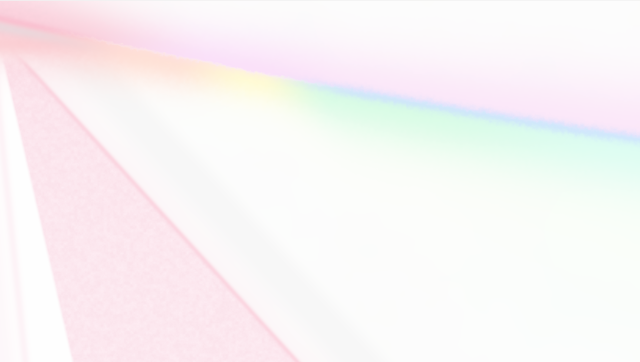
A WebGL 2 fragment shader for this background:

```glsl
#version 300 es
precision highp float;
// Pale prism background: a rainbow beam over a soft pink wedge of light.
uniform vec2 u_resolution;
out vec4 outColor;

const vec3 PAPER = vec3(0.988, 0.989, 0.987);
const vec3 WHITE = vec3(0.996);
const vec3 GREY = vec3(0.965, 0.964, 0.965);
const vec3 BLUSH = vec3(0.988, 0.910, 0.938);
const vec3 ROSE = vec3(0.980, 0.800, 0.850);
const vec3 CORAL = vec3(0.985, 0.790, 0.805);
const vec3 PEACH = vec3(1.000, 0.870, 0.820);
const vec3 LEMON = vec3(1.000, 0.980, 0.810);
const vec3 MINT = vec3(0.830, 0.985, 0.890);
const vec3 AQUA = vec3(0.850, 0.990, 0.945);
const vec3 LILAC = vec3(0.980, 0.870, 0.975);
const vec3 SKY = vec3(0.800, 0.880, 1.000);

float hash(vec2 cell) {
  vec3 q = fract(vec3(cell.xyx) * 0.1031);
  q += dot(q, q.yzx + 33.33);
  return fract((q.x + q.y) * q.z);
}

float valueNoise(vec2 p) {
  vec2 cell = floor(p), f = fract(p);
  f = f * f * (3.0 - 2.0 * f);
  return mix(mix(hash(cell), hash(cell + vec2(1, 0)), f.x),
             mix(hash(cell + vec2(0, 1)), hash(cell + vec2(1, 1)), f.x), f.y);
}

float fbm(vec2 p) {
  float sum = 0.0, gain = 0.5;
  for (int i = 0; i < 3; i++) {
    sum += gain * valueNoise(p);
    p = p * 2.1 + 7.3;
    gain *= 0.5;
  }
  return sum / 0.875;
}

float bell(float d, float width) {
  return exp(-d * d / (width * width));
}

// Signed distance to the line through a and b; positive to its right, going down
float side(vec2 p, vec2 a, vec2 b) {
  vec2 along = normalize(b - a);
  return dot(p - a, vec2(along.y, -along.x));
}

// Height of the beam's crest, measured down from the top
float crest(float x) {
  return 0.051 + 0.225 * x - 0.0217 * x * x;
}

vec3 warmToCool(float x) {
  vec3 c = mix(CORAL, PEACH, smoothstep(0.08, 0.42, x));
  c = mix(c, LEMON, smoothstep(0.46, 0.69, x));
  c = mix(c, MINT, smoothstep(0.71, 0.92, x));
  return mix(c, AQUA, smoothstep(1.1, 1.75, x));
}

// Pink wedge, its bright left strip and the grey fan on its right
vec3 lightFan(vec3 color, vec2 p, float grain, float px) {
  float leftEdge = side(p, vec2(0.005, 0.155), vec2(0.200, 1.0));
  float rightEdge = side(p, vec2(0.055, 0.160), vec2(0.822, 1.0));
  float fanEdge = side(p, vec2(0.355, 0.220), vec2(1.070, 1.0));
  float below = smoothstep(0.13, 0.20, p.y);

  float fan = smoothstep(-0.15, -0.07, fanEdge) * smoothstep(0.025, -0.035, fanEdge);
  color = mix(color, GREY, fan * below * 0.85);
  color = mix(color, BLUSH, 0.28 * below * smoothstep(0.11, 0.0, rightEdge));

  float wedge = smoothstep(-0.006, 0.006, leftEdge) * smoothstep(px + 0.004, -0.004, rightEdge);
  vec3 fill = mix(BLUSH, ROSE, 0.25 * exp(-2.5 * p.y)) + (grain - 0.5) * vec3(0.012, 0.045, 0.035);
  color = mix(color, fill, wedge * below);
  color = mix(color, ROSE, 0.65 * below * bell(rightEdge, 0.0045 + px));

  float strip = smoothstep(0.006, -0.006, leftEdge) * below;
  color = mix(color, WHITE, strip);
  float thread = side(p, vec2(0.0, 0.34), vec2(0.07, 1.0));
  return mix(color, BLUSH, strip * (0.5 * bell(thread, 0.012) + 0.3 * smoothstep(0.0, -0.06, thread)));
}

// Lilac haze above the crest, spectrum below, blue line between them
vec3 rainbowBeam(vec3 color, vec2 p, float grain, float px) {
  float d = p.y - crest(p.x) + (grain - 0.5) * 0.012;
  float under = smoothstep(-0.006, 0.008, d);
  float cool = smoothstep(0.72, 1.0, p.x);
  vec3 haze = mix(mix(ROSE, LILAC, smoothstep(0.2, 0.6, p.x)), BLUSH + vec3(0.0, 0.0, 0.03), 0.5 * cool);
  float hazeWidth = 0.065 + 0.055 * p.x;
  color = mix(color, haze, (1.0 - under) * bell(d, hazeWidth) * 0.85);

  float spread = mix(0.085, 0.062, smoothstep(0.2, 0.7, p.x)) + 0.045 * cool * p.x;
  float tail = under * bell(d, spread * 2.3);
  color = mix(color, vec3(0.990, 1.0, 0.960), tail * 0.65 * smoothstep(0.3, 0.8, p.x));
  color = mix(color, warmToCool(p.x), under * bell(d - 0.012, spread) * 0.9);
  color = mix(color, SKY, cool * 0.75 * bell(d - 0.004, 0.013 + px));
  return mix(color, LILAC, 0.45 * bell(d + 0.008, 0.02) * bell(p.x - 0.62, 0.25));
}

// Pink bloom in the corner with a grey sliver under a rose streak
vec3 cornerGlow(vec3 color, vec2 p, float grain, float px) {
  float bloom = bell(p.x, 0.27) * bell(p.y - 0.03, 0.13);
  color = mix(color, ROSE + (grain - 0.5) * 0.04, bloom * 0.55);
  float streak = p.y - crest(p.x);
  float fade = smoothstep(0.34, 0.08, p.x);
  color = mix(color, vec3(0.900, 0.855, 0.870), 0.75 * fade * bell(streak - 0.023, 0.018));
  color = mix(color, vec3(0.980, 0.730, 0.800), 0.7 * fade * bell(streak, 0.007 + px));
  return mix(color, CORAL, 0.6 * bell(p.x, 0.2) * bell(p.y - 0.125, 0.025));
}

void main() {
  vec2 p = gl_FragCoord.xy / u_resolution.y;
  p.y = 1.0 - p.y;
  float px = 1.0 / u_resolution.y;
  float grain = fbm(p * 110.0);

  vec3 color = PAPER + (fbm(p * 6.0) - 0.5) * 0.006;
  color = mix(color, vec3(0.965, 1.0, 0.980), 0.5 * bell(p.x - 1.77, 0.4) * bell(p.y - 0.7, 0.25));
  color = lightFan(color, p, grain, px);
  color = rainbowBeam(color, p, grain, px);
  color = cornerGlow(color, p, grain, px);
  color = mix(color, vec3(0.945), 0.8 * smoothstep(0.004, 0.001, p.y));
  outColor = vec4(clamp(color, 0.0, 1.0), 1.0);
}
```
